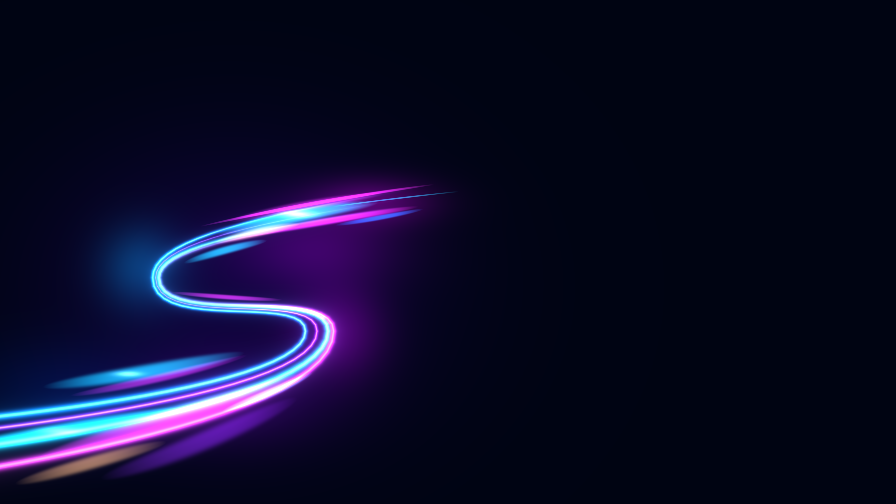
This background is drawn by a WebGL 1 fragment shader. Its source:

```glsl
precision highp float;
// Neon light trails sweeping in an S-curve across a dark navy night.
uniform vec2 u_resolution;

const vec3 CYAN = vec3(0.08, 0.88, 0.94);
const vec3 BLUE = vec3(0.05, 0.50, 0.95);
const vec3 PINK = vec3(0.95, 0.20, 0.88);
const vec3 VIOLET = vec3(0.52, 0.14, 0.85);
const vec3 AMBER = vec3(0.90, 0.66, 0.38);

// Soft elliptical light around a centre.
float glow(vec2 p, vec2 center, vec2 radius) {
  vec2 q = (p - center) / radius;
  return exp(-dot(q, q));
}

// Updates best = (distance, path position) with one cubic Bezier piece.
vec2 nearest(vec2 p, vec2 a, vec2 b, vec2 c, vec2 d, float start, vec2 best) {
  vec2 from = a;
  for (int i = 1; i <= 18; i++) {
    float t = float(i) / 18.0, u = 1.0 - t;
    vec2 to = u * u * u * a + 3.0 * u * t * (u * b + t * c) + t * t * t * d;
    vec2 edge = to - from;
    float h = clamp(dot(p - from, edge) / dot(edge, edge), 0.0, 1.0);
    float dist = length(p - from - h * edge);
    if (dist < best.x) best = vec2(dist, start + t + (h - 1.0) / 18.0);
    from = to;
  }
  return best;
}

// Lane 0 runs outside the right bend, lane 1 outside the left bend.
vec2 trail(vec2 p, float lane) {
  float spread = sqrt(lane);
  vec2 tip = vec2(82.2 + 3.4 * lane, 58.3 + 4.9 * lane);
  vec2 left = vec2(31.7 - 1.4 * lane, 44.9);
  vec2 right = vec2(66.2 - 5.6 * lane, 34.3);
  vec2 best = vec2(1000.0, 0.0);
  best = nearest(p, tip, vec2(52.1 - 1.2 * lane, 54.2 + 3.0 * lane),
    vec2(left.x, 50.9 + 1.6 * lane), left, 0.0, best);
  best = nearest(p, left, vec2(left.x, 35.2 - 1.4 * lane),
    vec2(right.x, 43.7 - 1.8 * lane), right, 1.0, best);
  return nearest(p, right, vec2(right.x, 21.8 + 4.6 * spread),
    vec2(30.1, 12.7 + 8.1 * spread), vec2(-1.0, 7.3 + 10.0 * spread), 2.0, best);
}

// Bright core with a halo, fading in from the tip and widening at the front.
vec3 neon(vec2 p, float lane, vec3 color, float width, float rear) {
  vec2 hit = trail(p, lane);
  float w = max(width * (0.6 + 0.7 * smoothstep(1.5, 3.0, hit.y)), 60.0 / u_resolution.y);
  float power = smoothstep(0.0, 0.75, hit.y) * mix(rear, 1.0, smoothstep(1.3, 1.9, hit.y));
  float d = hit.x / w;
  vec3 core = color * exp(-d * d) + 0.4 * exp(-6.0 * d * d);
  return power * (core + 0.22 * color * exp(-hit.x / (2.2 * w)));
}

// Bowed band that narrows and fades toward both ends.
float streak(vec2 p, vec2 a, vec2 b, float width, float bow) {
  vec2 axis = normalize(b - a), q = p - a;
  float t = clamp(dot(q, axis) / length(b - a), 0.0, 1.0);
  float taper = 4.0 * t * (1.0 - t);
  float d = dot(q, vec2(-axis.y, axis.x)) - bow * taper;
  d /= max(width * sqrt(taper), 60.0 / u_resolution.y);
  return taper * exp(-d * d * d * d);
}

void main() {
  // Units are hundredths of the canvas height.
  vec2 p = 100.0 * gl_FragCoord.xy / u_resolution.y;

  // Night and ambient haze
  vec3 color = vec3(0.0, 0.015, 0.072);
  color += vec3(0.055, 0.0, 0.16) * glow(p, vec2(46.0, 43.0), vec2(36.0, 28.0));
  color += vec3(0.0, 0.22, 0.29) * glow(p, vec2(28.0, 47.0), vec2(8.0, 8.0));
  color += vec3(0.20, 0.0, 0.22) * glow(p, vec2(63.0, 51.0), vec2(16.0, 8.0));
  color += vec3(0.26, 0.0, 0.28) * glow(p, vec2(67.0, 34.0), vec2(9.0, 9.0));
  color += vec3(0.28, 0.0, 0.28) * glow(p, vec2(74.0, 60.0), vec2(12.0, 4.5));
  color += vec3(0.14, 0.0, 0.20) * glow(p, vec2(46.0, 21.0), vec2(18.0, 9.0));
  color += vec3(0.0, 0.04, 0.15) * glow(p, vec2(12.0, 22.0), vec2(20.0, 10.0));

  // Far streaks on the upper arm
  color += PINK * streak(p, vec2(39.8, 55.1), vec2(86.1, 63.4), 0.32, 0.5);
  color += 0.5 * PINK * streak(p, vec2(45.0, 56.0), vec2(76.0, 61.5), 0.9, 0.4);
  color += CYAN * streak(p, vec2(43.0, 53.5), vec2(75.0, 59.8), 1.2, 0.5);
  color += 0.75 * AMBER * streak(p, vec2(42.5, 51.8), vec2(59.5, 55.6), 0.8, 0.2);
  color += 0.8 * PINK * streak(p, vec2(48.0, 53.0), vec2(83.0, 59.0), 0.65, 0.2);
  color += 0.8 * BLUE * streak(p, vec2(66.5, 55.3), vec2(84.0, 58.5), 0.45, -0.1);
  color += 0.8 * CYAN * streak(p, vec2(36.5, 47.8), vec2(53.0, 52.3), 0.75, 0.3);
  color += 0.6 * CYAN * streak(p, vec2(66.0, 59.0), vec2(91.0, 62.0), 0.15, 0.1);
  color += 0.7 * PINK * streak(p, vec2(34.0, 42.0), vec2(56.0, 40.5), 0.45, -0.2);

  // Near streaks on the lower arm
  color += 0.75 * CYAN * streak(p, vec2(8.5, 23.2), vec2(48.5, 30.0), 1.4, -0.4);
  color += 0.55 * PINK * streak(p, vec2(14.0, 21.5), vec2(49.0, 29.5), 0.8, -0.5);
  color += 0.75 * CYAN * streak(p, vec2(-12.0, 10.5), vec2(36.0, 19.0), 1.4, -0.2);
  color += 0.85 * PINK * streak(p, vec2(8.0, 9.5), vec2(62.0, 26.0), 1.7, -0.5);
  color += 0.7 * CYAN * streak(p, vec2(44.0, 18.3), vec2(62.0, 26.0), 0.8, -0.3);
  color += 0.65 * AMBER * streak(p, vec2(3.0, 4.0), vec2(33.0, 12.3), 1.3, 0.0);
  color += 0.5 * VIOLET * streak(p, vec2(20.0, 5.0), vec2(59.0, 21.0), 1.9, -0.8);

  // Continuous trails
  color += neon(p, 0.0, PINK, 0.65, 0.3);
  color += neon(p, 0.2, CYAN, 0.80, 0.75);
  color += neon(p, 0.59, VIOLET, 0.38, 0.5);
  color += neon(p, 1.0, mix(BLUE, CYAN, 0.3), 0.60, 1.0);

  // White-hot flares
  color += 0.8 * glow(p, vec2(59.0, 57.5), vec2(3.0, 0.6));
  color += 0.5 * glow(p, vec2(25.5, 25.8), vec2(2.5, 0.5));
  color += 0.4 * glow(p, vec2(12.0, 14.5), vec2(4.0, 0.7));
  gl_FragColor = vec4(min(color, 1.0), 1.0);
}
```
